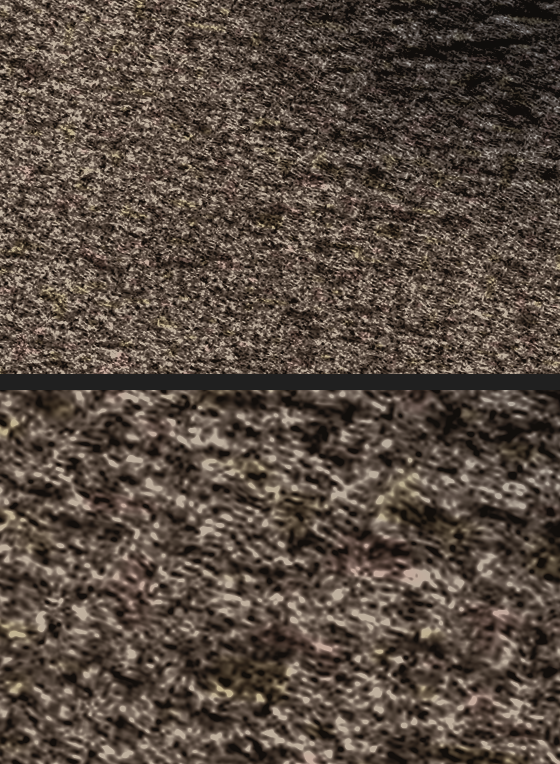
Top, the full canvas; bottom, a detail of the centre.
Give the GLSL for this texture, as a Shadertoy shader.

```glsl
// Coarse brown fur-like weave: short dark furrows and pale tufts under fine
// crossing fibres, fading into shadow at the upper right corner. Layers of
// stretched, rotated value noise add up to a tone that indexes a colour ramp.

float hash(vec2 cell) {
    return fract(sin(dot(cell, vec2(127.1, 311.7))) * 43758.5);
}

// Smooth value noise in -1..1
float noise(vec2 p) {
    vec2 cell = floor(p);
    vec2 f = fract(p);
    f = f * f * (3.0 - 2.0 * f);
    float low = mix(hash(cell), hash(cell + vec2(1, 0)), f.x);
    float high = mix(hash(cell + vec2(0, 1)), hash(cell + vec2(1, 1)), f.x);
    return 2.0 * mix(low, high, f.y) - 1.0;
}

vec2 rotate(vec2 p, float angle) {
    float c = cos(angle), s = sin(angle);
    return vec2(c * p.x + s * p.y, c * p.y - s * p.x);
}

// Noise whose grains have the given length and width, lying along an angle
float strokes(vec2 p, float angle, vec2 size, float seed) {
    return noise(rotate(p, angle) / size + seed);
}

// Gentle displacement that bends straight strokes
vec2 bend(vec2 p, float scale, float amount) {
    vec2 q = p / scale;
    return p + amount * vec2(noise(q + 17.3), noise(q + 51.7));
}

// Furrows and tufts, in two sizes so that their edges break up
float furrows(vec2 p) {
    vec2 q = bend(p, 0.12, 0.012);
    float wide = strokes(q, -0.12, vec2(0.058, 0.0145), 11.0);
    float narrow = strokes(q, -0.20, vec2(0.030, 0.0090), 37.0);
    return wide + 0.85 * narrow;
}

// Short crossing fibres, mostly sloping down to the right
float fibres(vec2 p) {
    vec2 q = bend(p, 0.03, 0.003);
    float falling = strokes(q, -0.55, vec2(0.0110, 0.0046), 73.0);
    float rising = strokes(q, 0.60, vec2(0.0085, 0.0044), 29.0);
    float specks = strokes(q, -0.25, vec2(0.0046, 0.0038), 91.0);
    return falling + 0.6 * rising + 0.95 * specks;
}

// Six browns from shadow to highlight, blended by tone in 0..5
vec3 ramp(float tone) {
    vec3 browns[6] = vec3[6](
        vec3(0.07, 0.055, 0.045), vec3(0.19, 0.145, 0.115),
        vec3(0.29, 0.24, 0.20), vec3(0.39, 0.33, 0.29),
        vec3(0.52, 0.46, 0.41), vec3(0.75, 0.69, 0.62));
    float t = clamp(tone, 0.0, 4.999);
    int i = int(t);
    return mix(browns[i], browns[i + 1], t - float(i));
}

void mainImage(out vec4 fragColor, in vec2 fragCoord) {
    vec2 p = fragCoord / iResolution.y;
    vec2 corner = vec2(iResolution.x / iResolution.y, 1.0);

    // Broad light: shaded corner, paler left side
    float reach = length((p - corner) * vec2(0.85, 1.15));
    float shade = smoothstep(0.95, 0.0, reach + 0.05 * noise(p * 5.0));
    float glow = smoothstep(0.8, 0.0, p.x);
    float patches = noise(p * 4.0 + 7.0);
    float light = 2.62 - 1.85 * shade + 0.4 * glow + 0.1 * patches;

    // Furrows deepen in the shade and near the left side
    float relief = furrows(p);
    float depth = 0.65 + 1.0 * shade + 0.15 * glow + 0.15 * patches;
    float dark = smoothstep(0.45, 1.2, -relief);
    float fibre = 2.1 * fibres(p) * (1.0 - 0.45 * dark) * (1.0 - 0.25 * shade);

    float tone = light + depth * relief - 0.75 * dark + fibre;
    vec3 color = ramp(tone);

    // Faint yellow and pink tufts, cooler shadow
    float hue = strokes(p, -0.15, vec2(0.045, 0.025), 63.0);
    vec3 yellow = vec3(1.02, 1.02, 0.90);
    vec3 pink = vec3(1.04, 0.97, 0.99);
    color *= mix(vec3(1.0), yellow, smoothstep(0.45, 0.95, hue));
    color *= mix(vec3(1.0), pink, smoothstep(0.45, 0.95, -hue));
    color *= mix(vec3(1.0), vec3(0.82, 0.90, 1.0), shade);

    fragColor = vec4(color, 1.0);
}
```
